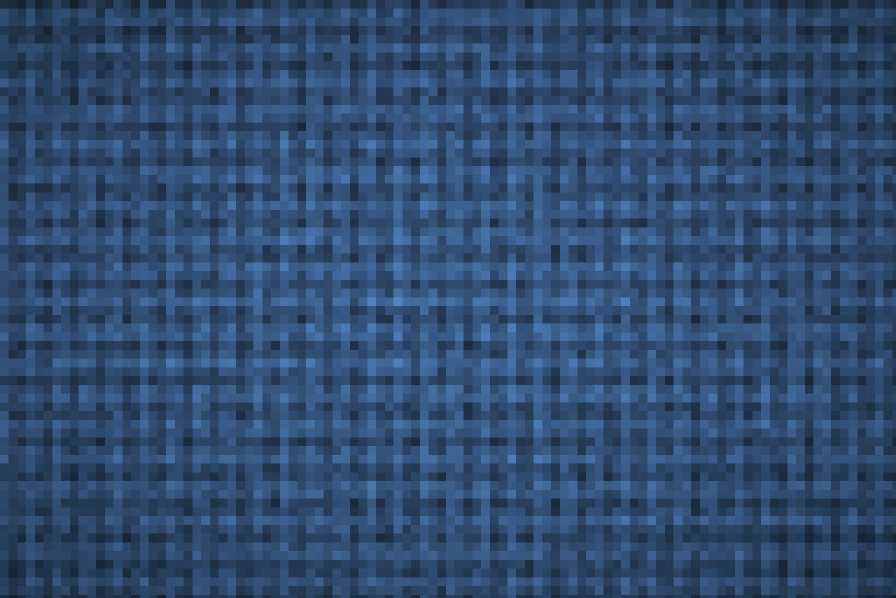
A Shadertoy shader for this pattern:

```glsl
// Blue woven cloth built from square cells, with crossing thread bands and a soft vignette.

#define CELLS_ACROSS 102.4                    // cells along the canvas width
#define WARP_RATE    1.944                    // phase step per column, radians
#define WARP_PHASE   0.36
#define WEFT_RATE    1.75                     // phase step per row, radians
#define WEFT_PHASE   -2.76
#define BAND_DEPTH   0.165                    // contrast of both thread directions
#define CELL_JITTER  0.18                     // random shade of each cell
#define SLUB_DEPTH   0.07                     // slow unevenness along the cloth
#define VIGNETTE     0.85
#define CENTRE_GAIN  1.14
#define CLOTH_BLUE   vec3(0.188, 0.299, 0.441)
#define SAMPLES      2                        // antialiasing samples per axis

float hash(vec2 p) {
    vec3 q = fract(p.xyx * vec3(0.1031, 0.1030, 0.0973));
    q += dot(q, q.yzx + 33.33);
    return fract((q.x + q.y) * q.z);
}

vec2 gradient(vec2 corner) {
    float angle = 6.2832 * hash(corner + 17.0);
    return vec2(cos(angle), sin(angle));
}

float gradientNoise(vec2 p) {
    vec2 i = floor(p), f = fract(p);
    vec2 u = f * f * f * (f * (f * 6.0 - 15.0) + 10.0);
    vec2 e = vec2(1.0, 0.0);
    float low  = mix(dot(gradient(i), f), dot(gradient(i + e), f - e), u.x);
    float high = mix(dot(gradient(i + e.yx), f - e.yx),
                     dot(gradient(i + e.xx), f - e.xx), u.x);
    return mix(low, high, u.y);
}

// Brightness of one cell; columns count from the left, rows from the top
float weave(vec2 cell) {
    float warp = cos(WARP_RATE * cell.x + WARP_PHASE);
    float weft = cos(WEFT_RATE * cell.y + WEFT_PHASE);
    float jitter = 2.0 * hash(cell) - 1.0;
    float slub = gradientNoise(cell * vec2(0.31, 0.23));
    return 1.0 + BAND_DEPTH * (warp + weft) + CELL_JITTER * jitter + SLUB_DEPTH * slub;
}

void mainImage(out vec4 fragColor, in vec2 fragCoord) {
    // Average the cells covered by this pixel
    float shade = 0.0;
    for (int y = 0; y < SAMPLES; y++)
    for (int x = 0; x < SAMPLES; x++) {
        vec2 offset = (vec2(x, y) + 0.5) / float(SAMPLES) - 0.5;
        vec2 p = fragCoord + offset;
        p.y = iResolution.y - p.y;
        shade += weave(floor(p * CELLS_ACROSS / iResolution.x));
    }
    shade /= float(SAMPLES * SAMPLES);

    // Light falls off from the centre to the corners
    vec2 fromCentre = fragCoord / iResolution.xy - 0.5;
    float light = CENTRE_GAIN - VIGNETTE * dot(fromCentre, fromCentre);

    fragColor = vec4(CLOTH_BLUE * shade * light, 1.0);
}
```
